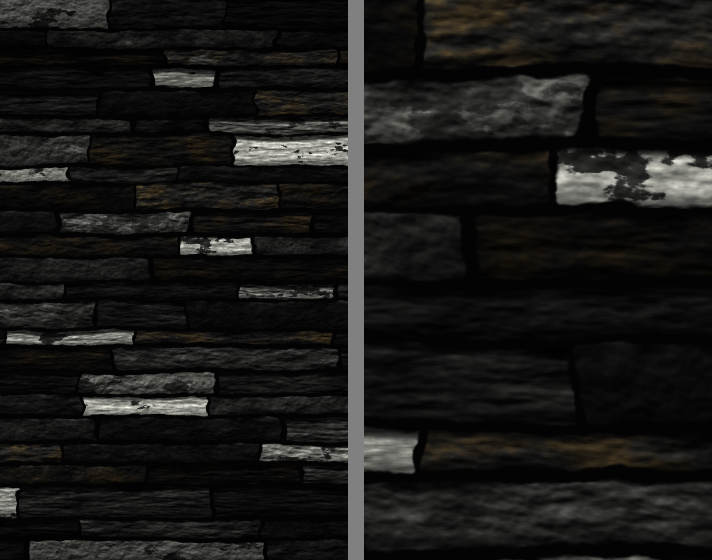
Left, the full canvas; right, a detail of the centre.
Give the GLSL for this texture, as a WebGL 2 fragment shader.

```glsl
#version 300 es
precision highp float;
// Dry-stacked slate wall: 24 uneven courses of long, rough, dark stones.
// Jittered cells give each stone its box; gradient noise chips the edges,
// cleaves the faces and lays pale crust and rust over some of them.
uniform vec2 u_resolution;
out vec4 fragColor;

const float COURSES = 24.0;
const float STONE_LENGTH = 0.29;
const vec3 GAP_COLOR = vec3(0.012, 0.012, 0.013);
const vec3 SLATE_TINT = vec3(1.0, 1.0, 0.97);
const vec3 CRUST_TINT = vec3(1.0, 1.0, 0.95);
const vec3 RUST_TINT = vec3(1.3, 1.06, 0.68);

float hash(vec2 p) {
    vec3 q = fract(p.xyx * 0.1031);
    q += dot(q, q.yzx + 33.33);
    return fract((q.x + q.y) * q.z);
}

float cornerSlope(vec2 corner, vec2 offset) {
    float angle = 6.2832 * hash(corner);
    return dot(vec2(cos(angle), sin(angle)), offset);
}

float gradientNoise(vec2 p) {
    vec2 i = floor(p), f = p - i;
    vec2 u = f * f * f * (f * (f * 6.0 - 15.0) + 10.0);
    vec2 e = vec2(1.0, 0.0);
    float low = mix(cornerSlope(i, f), cornerSlope(i + e, f - e), u.x);
    float high = mix(cornerSlope(i + e.yx, f - e.yx), cornerSlope(i + 1.0, f - 1.0), u.x);
    return mix(low, high, u.y);
}

float fbm(vec2 p) {
    float sum = 0.0, amplitude = 0.6;
    for (int octave = 0; octave < 4; octave++) {
        sum += amplitude * gradientNoise(p);
        p = mat2(1.9, 0.3, -0.3, 1.9) * p + 17.3;
        amplitude *= 0.55;
    }
    return sum;
}

float jitteredEdge(float i, float seed, float amount) {
    return i + amount * (hash(vec2(i + 31.0, seed)) - 0.5);
}

// Returns low edge, high edge and index of the uneven cell holding x.
vec3 jitteredCell(float x, float seed, float amount) {
    float i = floor(x);
    if (x < jitteredEdge(i, seed, amount)) i -= 1.0;
    else if (x >= jitteredEdge(i + 1.0, seed, amount)) i += 1.0;
    return vec3(jitteredEdge(i, seed, amount), jitteredEdge(i + 1.0, seed, amount), i);
}

float roundedBox(vec2 p, vec2 halfSize, float radius) {
    vec2 q = abs(p) - halfSize + radius;
    return length(max(q, 0.0)) + min(max(q.x, q.y), 0.0) - radius;
}

// Relief of the split face, lit from the upper left.
float cleavageLight(vec2 p, vec2 stretch, vec2 seed) {
    vec2 towardLight = vec2(-0.0015, 0.0028);
    return fbm(p * stretch + seed) - fbm((p + towardLight) * stretch + seed);
}

vec3 stoneFace(vec2 p, vec2 local, vec2 halfSize, vec2 id) {
    vec2 seed = 60.0 * vec2(hash(id + 3.1), hash(id + 8.7));
    float variety = hash(id + 15.3);
    // Golden-ratio steps spread dark and pale stones evenly over the wall.
    float rank = fract((id.x + 3.0 * id.y) * 0.618 + 0.23);
    float pale = smoothstep(0.8, 1.0, rank);

    float blotch = fbm(p * vec2(13.0, 28.0) + seed);
    float grain = fbm(p * vec2(90.0, 150.0) + seed);
    float relief = cleavageLight(p, mix(vec2(34.0, 48.0), vec2(12.0, 110.0), variety), seed);

    // Slate body, with rust staining on a few stones.
    float tone = 0.036 + 0.16 * rank * rank;
    float rust = step(0.72, hash(id + 21.9)) * smoothstep(-0.15, 0.25, blotch + 0.4 * grain);
    vec3 color = tone * mix(SLATE_TINT, RUST_TINT, rust);
    color *= 1.0 + 1.1 * blotch + 0.6 * grain;

    // Flaking pale crust covers most of the brightest stones.
    float coverage = mix(-0.42, 0.2, smoothstep(0.72, 0.86, rank));
    float crust = smoothstep(-0.03, 0.05, blotch + 0.25 * grain + coverage);
    float crustTone = mix(0.22, 0.58, pale) * (1.0 + 0.45 * grain);
    color = mix(color, crustTone * CRUST_TINT, crust * smoothstep(0.3, 0.8, rank));
    color *= clamp(1.0 + mix(2.6, 1.0, pale) * relief, 0.25, 2.2);

    // Overhang shadow, worn bright ledge and darker underside.
    float below = halfSize.y - local.y;
    float overhang = 0.011 * variety * variety;
    color *= mix(0.3, 1.0, smoothstep(overhang - 0.002, overhang + 0.003, below + 0.006 * blotch));
    float ledge = exp(-below / 0.003) * smoothstep(0.0, 0.3, blotch + 0.15);
    color += 0.13 * ledge * (1.0 - variety) * SLATE_TINT;
    return color * mix(0.65, 1.08, smoothstep(-1.0, -0.2, local.y / halfSize.y));
}

void main() {
    vec2 p = gl_FragCoord.xy / u_resolution.y;
    // Bend the courses and joints before finding the stone.
    float y = p.y * COURSES + 0.16 * gradientNoise(p * vec2(7.0, 12.0));
    vec3 course = jitteredCell(y, 4.0, 0.5);
    float x = p.x / STONE_LENGTH + hash(vec2(course.z, 9.0));
    x += 0.035 * gradientNoise(p * 38.0);
    vec3 span = jitteredCell(x, course.z + 50.0, 0.75);
    vec2 id = vec2(span.z, course.z);

    vec2 scale = vec2(STONE_LENGTH, 1.0 / COURSES);
    vec2 local = (vec2(x, y) - 0.5 * vec2(span.x + span.y, course.x + course.y)) * scale;
    float gap = mix(0.0014, 0.0045, pow(hash(id + 5.5), 2.0));
    vec2 halfSize = 0.5 * vec2(span.y - span.x, course.y - course.x) * scale - gap;
    float edge = roundedBox(local, halfSize, 0.003) + 0.006 * fbm(p * vec2(32.0, 60.0) + id * 7.0);

    float softness = max(0.0028, 1.5 / u_resolution.y);
    float mask = smoothstep(0.0, softness, -edge);
    vec3 color = mix(GAP_COLOR, stoneFace(p, local, halfSize, id), mask);
    color *= mix(1.06, 0.7, smoothstep(0.25, 0.5, abs(p.y - 0.46)));
    fragColor = vec4(clamp(color, 0.0, 1.0), 1.0);
}
```
